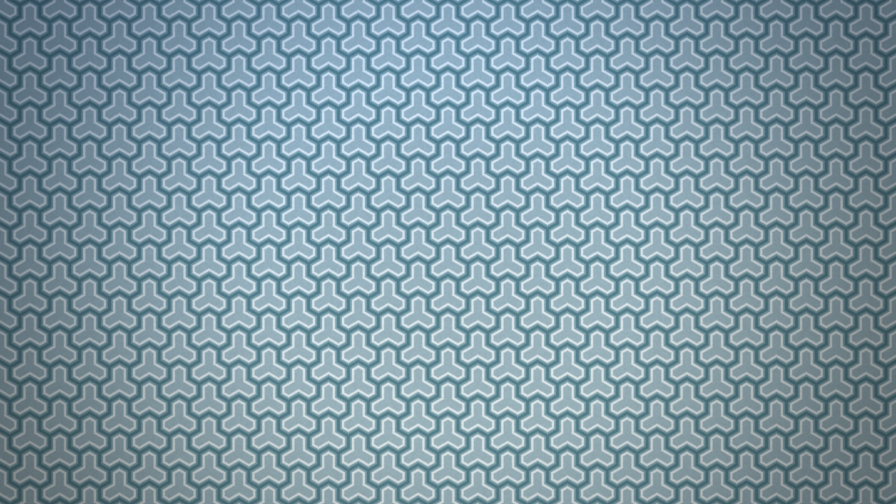
Reproduce this pattern procedurally as a Shadertoy shader.

```glsl
// Interlocking three-armed tortoiseshell tiles with inset outlines, soft tint and vignette.

const float HEX_WIDTH = 16.0 / 405.0;   // three hexagons per repeat, fifteen repeats across
const float SQRT3 = 1.7320508;
const float THIRD_TURN = 2.0943951;

const vec3 GROOVE = vec3(0.33, 0.50, 0.55);
const vec3 RIM    = vec3(0.49, 0.65, 0.69);
const vec3 INLAY  = vec3(0.84, 0.91, 0.93);
const vec3 FACE   = vec3(0.59, 0.71, 0.75);

float hash(vec2 cell) {
    vec3 q = fract(cell.xyx * vec3(0.1031, 0.1030, 0.0973));
    q += dot(q, q.yzx + 33.33);
    return fract((q.x + q.y) * q.z);
}

float valueNoise(vec2 p) {
    vec2 cell = floor(p);
    vec2 f = fract(p);
    f = f * f * (3.0 - 2.0 * f);
    float low = mix(hash(cell), hash(cell + vec2(1.0, 0.0)), f.x);
    float high = mix(hash(cell + vec2(0.0, 1.0)), hash(cell + 1.0), f.x);
    return mix(low, high, f.y);
}

vec2 rotate(vec2 p, float angle) {
    float c = cos(angle), s = sin(angle);
    return vec2(c * p.x - s * p.y, s * p.x + c * p.y);
}

// Offset from the nearest centre of a grid of pointy-top hexagons of unit width.
vec2 hexOffset(vec2 p) {
    vec2 period = vec2(1.0, SQRT3);
    vec2 a = mod(p + 0.5 * period, period) - 0.5 * period;
    vec2 b = mod(p, period) - 0.5 * period;
    return dot(a, a) < dot(b, b) ? a : b;
}

// Depth inside a tripod of three hexagons: 0 at its outline, 0.5 along its spine.
float tripodDepth(vec2 p) {
    vec2 local = hexOffset(p);
    vec2 centre = p - local;
    float row = round(centre.y * 2.0 / SQRT3);
    float column = round(centre.x - 0.5 * row);

    // Turn each hexagon so its arm points up, then keep only the four outer edges.
    vec2 arm = rotate(local, -(column - row) * THIRD_TURN);
    float side = abs(arm.x);
    float tip = 0.5 * side + 0.5 * SQRT3 * arm.y;
    return 0.5 - max(side, tip);
}

// Concentric bands from the outline to the middle of the tile.
vec3 tileColour(float depth, float blur) {
    vec3 colour = GROOVE;
    colour = mix(colour, RIM, smoothstep(-blur, blur, depth - 0.075));
    colour = mix(colour, INLAY, smoothstep(-blur, blur, depth - 0.17));
    return mix(colour, FACE, smoothstep(-blur, blur, depth - 0.29));
}

// Cool blue towards the upper left, slightly greyer towards the bottom.
vec3 tint(vec2 p) {
    float height = smoothstep(-0.4, 0.9, p.y - 0.2 * p.x);
    vec3 warm = vec3(1.03, 0.99, 0.98);
    vec3 cool = vec3(0.94, 0.98, 1.08);
    return mix(warm, cool, height);
}

float vignette(vec2 p) {
    return 1.0 - 0.40 * smoothstep(0.3, 1.05, length(p));
}

void mainImage(out vec4 fragColor, in vec2 fragCoord) {
    vec2 p = (fragCoord - 0.5 * iResolution.xy) / iResolution.y;
    float blur = max(0.9 / (iResolution.y * HEX_WIDTH), 0.05);

    vec3 colour = tileColour(tripodDepth(p / HEX_WIDTH), blur);
    colour *= tint(p) * vignette(p);

    // Fine paper grain
    colour *= 1.0 + 0.04 * (valueNoise(p * 260.0 + 200.0) - 0.5);

    fragColor = vec4(clamp(colour, 0.0, 1.0), 1.0);
}
```
